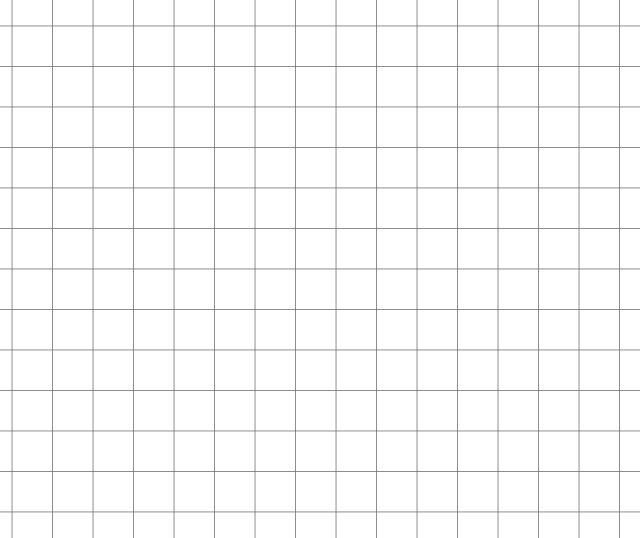
Reproduce this pattern procedurally as a Shadertoy shader.

```glsl
const vec3 PAPER = vec3(1.0);
const vec3 INK = vec3(0.40);

// Lengths are fractions of the canvas width
const float CELL = 0.06328;
const float LINE_WIDTH = 0.00115;
const vec2 FIRST_LINE = vec2(0.0188, 0.0407);

// Distance to the nearest vertical (x) and horizontal (y) line
vec2 gridDistance(vec2 p, vec2 origin, float cell) {
    return abs(fract((p - origin) / cell + 0.5) - 0.5) * cell;
}

// Share of a pixel covered by a line, valid for lines thinner than a pixel
vec2 lineCoverage(vec2 dist, float width, float pixel) {
    vec2 overlap = (0.5 * (width + pixel) - dist) / pixel;
    return clamp(overlap, 0.0, min(1.0, width / pixel));
}

void mainImage(out vec4 fragColor, in vec2 fragCoord) {
    float pixel = 1.0 / iResolution.x;
    vec2 p = fragCoord * pixel;

    vec2 lines = lineCoverage(gridDistance(p, FIRST_LINE, CELL), LINE_WIDTH, pixel);

    // Union of both line directions, so crossings are not inked twice
    float ink = lines.x + lines.y - lines.x * lines.y;
    fragColor = vec4(mix(PAPER, INK, ink), 1.0);
}
```
